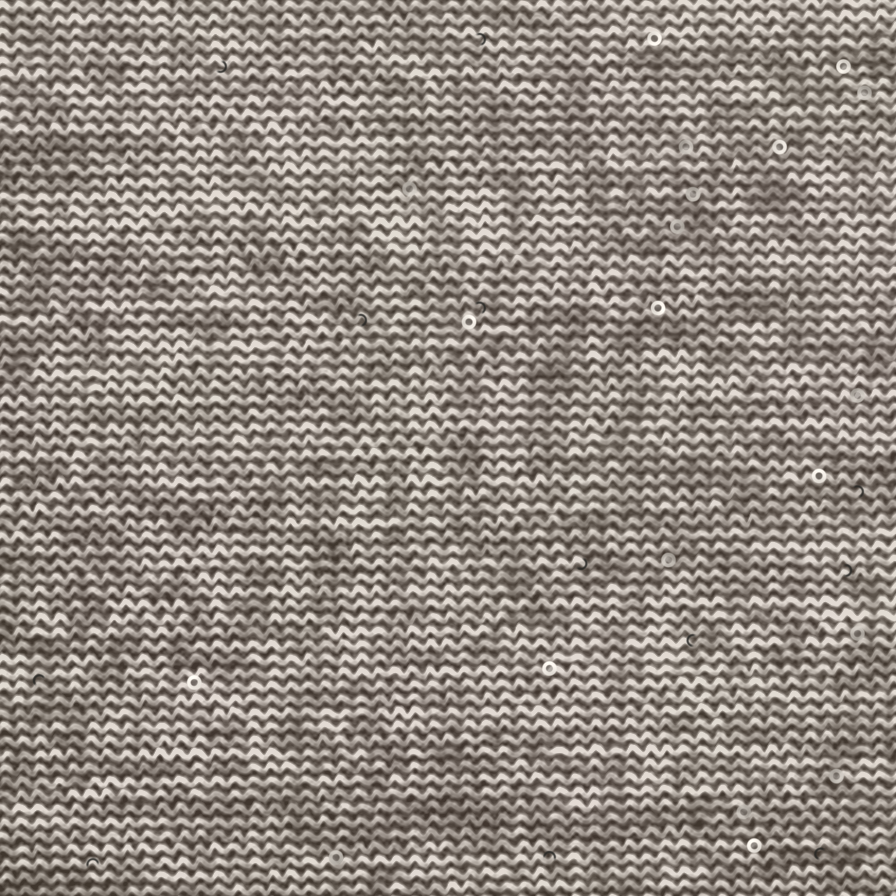
Reproduce this texture procedurally as a WebGL 1 fragment shader.

```glsl
precision highp float;
// Heathered grey-brown purl knit with pale yarn waves and scattered tiny sequins.

uniform vec2 u_resolution;

float hash(vec2 p) {
  return fract(sin(dot(p, vec2(127.1, 311.7))) * 43758.5453);
}

float noise(vec2 p) {
  vec2 i = floor(p), f = fract(p);
  f = f * f * (3.0 - 2.0 * f);
  return mix(mix(hash(i), hash(i + vec2(1.0, 0.0)), f.x),
             mix(hash(i + vec2(0.0, 1.0)), hash(i + vec2(1.0, 1.0)), f.x), f.y);
}

// Brightness of the knit; g counts stitches across and rows up.
float knit(vec2 g) {
  float shade = 0.0;
  float pits = 1.0;
  for (int j = -1; j <= 1; j++) {
    float row = floor(g.y) + float(j);
    float wobble = noise(vec2(g.x * 1.3, row * 7.3)) - 0.5;
    float drift = noise(vec2(g.x * 0.2, row * 3.3)) - 0.5;
    float t = 6.2832 * (g.x + 0.22 * wobble + 0.4 * drift);
    float wave = sin(t + 0.25 * sin(t));
    float size = 0.14 + 0.14 * noise(vec2(g.x * 1.1, row * 3.7));
    float above = g.y - row;
    float y = above - 0.5 - size * wave - 0.16 * wobble;
    float slope = 4.8 * size * cos(t);
    float d = abs(y) / sqrt(1.0 + 0.7 * slope * slope);

    // Rounded strand with a crisp lit core, brightest along its crest
    float yarn = 0.14 + 0.62 * (1.0 - smoothstep(0.1, 0.42, d));
    yarn += 0.3 * (1.0 - smoothstep(0.04, 0.2, abs(d - 0.06)));
    float light = 0.76 + 0.5 * y + 0.16 * wave;
    float heather = 0.6 + 0.75 * noise(vec2(g.x * 0.9, row * 5.1));
    shade = max(shade, yarn * light * heather * (1.0 - smoothstep(0.45, 0.7, abs(y))));

    // Dark opening under each loop
    float drop = above - 0.2 - 0.16 * wobble;
    float depth = 0.35 + 0.6 * noise(vec2(g.x * 1.2, row * 9.1));
    pits *= 1.0 - depth * exp(-2.0 * (1.0 - sin(t)) - 42.0 * drop * drop);
  }
  return shade * pits;
}

void main() {
  vec2 p = gl_FragCoord.xy / u_resolution.y;
  float aa = 1.0 / u_resolution.y;

  // Nearly level rows on soft cloth, 50 stitches by 66 rows
  vec2 q = p + vec2(0.0, -0.006 * p.x);
  q += 0.004 * vec2(noise(p * 4.0), noise(p * 3.0 + 20.0));
  float v = 0.07 + 0.94 * knit(q * vec2(50.0, 66.0));

  // Long dye streaks, broad patches and fine fibres
  float streak = noise(vec2(q.x * 8.0, q.y * 50.0)) - 0.5;
  float patches = noise(q * vec2(4.0, 13.0) + 31.0) - 0.5;
  float fibre = noise(p * vec2(250.0, 290.0)) - 0.5;
  v *= 1.0 + 0.32 * streak + 0.24 * patches;
  v += 0.28 * fibre + 0.06 * streak;
  v += 0.08 * (p.y - 0.5) + 0.05 * (p.x - 0.5);
  vec3 color = mix(vec3(0.25, 0.21, 0.18), vec3(0.89, 0.86, 0.83), clamp(v, 0.0, 1.0));
  color += (noise(p * 9.0) - 0.5) * vec3(0.006, -0.003, 0.008);

  // Sequins: pale rings and thin dark part-rings
  for (int i = 0; i < 32; i++) {
    float n = float(i);
    vec2 center = vec2(hash(vec2(n, 1.3)), hash(vec2(n, 7.9)));
    center.x *= u_resolution.x / u_resolution.y;
    vec2 r = p - center;
    float kind = hash(vec2(n, 3.1));
    float pale = step(0.4, kind);
    float width = mix(0.0012, 0.0021, pale);
    float ring = 1.0 - smoothstep(width - aa, width + aa, abs(length(r) - 0.006));
    float angle = 6.2832 * hash(vec2(n, 5.7));
    float facing = dot(normalize(r + 0.00001), vec2(cos(angle), sin(angle)));
    float arc = smoothstep(-0.5, 0.3, facing);
    float hole = 1.0 - smoothstep(0.003, 0.005, length(r));
    color = mix(color, vec3(0.5, 0.48, 0.46), 0.5 * hole * pale);
    vec3 tint = mix(vec3(0.15, 0.15, 0.14), vec3(0.78, 0.76, 0.73) + 0.2 * step(0.75, kind), pale);
    tint += 0.07 * facing * pale;
    color = mix(color, tint, ring * mix(0.85 * arc, 0.55 + 0.4 * kind, pale));
  }

  gl_FragColor = vec4(clamp(color, 0.0, 1.0), 1.0);
}
```
